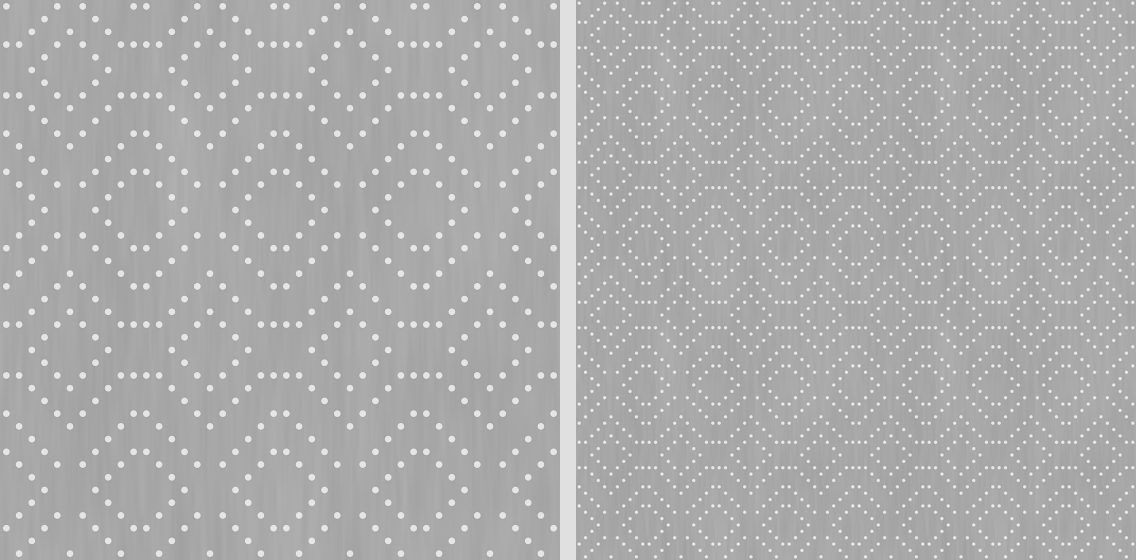
Left: one tile. Right: repeated 2 by 2.
Write a three.js fragment shader that draws this pattern.

```glsl
// Pale dots in nested, interlocking diamonds on vertically brushed grey metal.
varying vec2 vUv;

const vec2 TILES = vec2(4.0, 2.0);       // repeats across and up
const vec2 TILE_DOTS = vec2(11.0, 22.0); // dot cells in one repeat
const float DOT_RADIUS = 0.265;          // in dot cells
const float EDGE = 0.05;                 // half width of the soft dot edge
const vec3 METAL = vec3(0.66);
const vec3 DOT = vec3(0.90);

float hash(vec2 p) {
  return fract(sin(dot(p, vec2(127.1, 311.7))) * 43758.5453);
}

// Value noise that wraps after `period` cells over the unit square.
float wrapNoise(vec2 uv, vec2 period, float seed) {
  vec2 p = uv * period;
  vec2 cell = floor(p);
  vec2 t = smoothstep(0.0, 1.0, p - cell);
  vec2 a = mod(cell, period);
  vec2 b = mod(cell + 1.0, period);
  float low = mix(hash(a + seed), hash(vec2(b.x, a.y) + seed), t.x);
  float high = mix(hash(vec2(a.x, b.y) + seed), hash(b + seed), t.x);
  return mix(low, high, t.y) - 0.5;
}

bool same(float a, float b) {
  return abs(a - b) < 0.5;
}

// Inner diamond of size 3 and outer diamond of size 6 with its side tips open.
bool nestedDiamonds(vec2 offset) {
  float size = offset.x + offset.y;
  return same(size, 3.0) || (same(size, 6.0) && offset.x < 4.5);
}

// Whether a cell of the repeat, counted from its upper left, holds a dot.
bool hasDot(vec2 cell) {
  vec2 offset = abs(cell - 5.0);
  offset.y = min(offset.y, TILE_DOTS.y - offset.y);
  bool bridge = same(offset.x, 5.0) && same(offset.y, 2.0);
  return bridge || nestedDiamonds(offset) || nestedDiamonds(vec2(5.0, 11.0) - offset);
}

// Fine vertical streaks over faint broad shading.
float brushedTone(vec2 uv) {
  float tone = 0.022 * wrapNoise(uv, vec2(6.0, 3.0), 3.0);
  tone += 0.020 * wrapNoise(uv, vec2(28.0, 4.0), 17.0);
  tone += 0.022 * wrapNoise(uv, vec2(90.0, 9.0), 41.0);
  tone += 0.020 * wrapNoise(uv, vec2(220.0, 18.0), 73.0);
  return tone;
}

void main() {
  vec2 grid = vec2(vUv.x, 1.0 - vUv.y) * TILES * TILE_DOTS;
  vec2 cell = mod(floor(grid), TILE_DOTS);
  float radius = length(fract(grid) - 0.5);

  float present = hasDot(cell) ? 1.0 : 0.0;
  float disc = present * (1.0 - smoothstep(DOT_RADIUS - EDGE, DOT_RADIUS + EDGE, radius));
  float rim = present * (1.0 - smoothstep(DOT_RADIUS, DOT_RADIUS + 0.12, radius));

  // Metal with a faint dark rim under each dot
  float tone = brushedTone(vUv);
  vec3 color = METAL + tone - 0.03 * rim;
  color = mix(color, DOT + 0.3 * tone, disc);
  gl_FragColor = vec4(color, 1.0);
}
```
